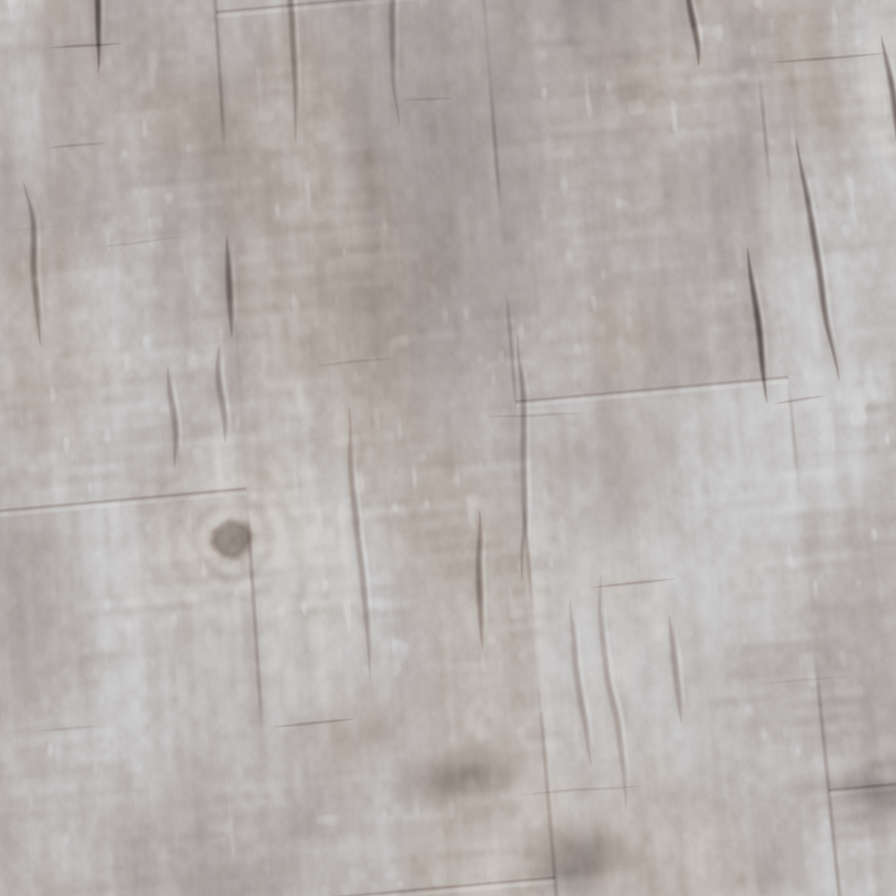
A WebGL 2 fragment shader for this texture:

```glsl
#version 300 es
precision highp float;
// Pale weathered wood planks, leaning slightly, with soft saw marks and stains.
// Staggered board cells and layered value noise set the tone; loops scatter
// tapered cracks, cross cuts and smudges, and a knot is drawn by distance.

uniform vec2 u_resolution;
out vec4 fragColor;

const float STAGGER = 0.535;

float hash(vec2 p) {
    return fract(sin(dot(p, vec2(127.1, 311.7))) * 43758.545);
}

float noise(vec2 p) {
    vec2 i = floor(p), f = fract(p);
    f = f * f * (3.0 - 2.0 * f);
    return mix(mix(hash(i), hash(i + vec2(1, 0)), f.x),
               mix(hash(i + vec2(0, 1)), hash(i + vec2(1, 1)), f.x), f.y);
}

// Layered noise, centred on zero
float fbm(vec2 p) {
    float sum = 0.0, gain = 0.5;
    for (int i = 0; i < 4; i++) {
        sum += gain * (noise(p) - 0.5);
        p = p * 2.03 + 17.3;
        gain *= 0.5;
    }
    return sum;
}

// Random tone per board, with soft borders halfway between cell centres
float columnTone(float id, float y, float soft) {
    y -= STAGGER * id;
    float j = floor(y);
    return mix(hash(vec2(id, j)), hash(vec2(id, j + 1.0)),
               smoothstep(0.5 - soft, 0.5 + soft, y - j));
}

float boardTone(vec2 p, vec2 soft) {
    float i = floor(p.x);
    return mix(columnTone(i, p.y, soft.y), columnTone(i + 1.0, p.y, soft.y),
               smoothstep(0.5 - soft.x, 0.5 + soft.x, p.x - i)) - 0.5;
}

float line(float d, float width) {
    return 1.0 - smoothstep(0.0, width, abs(d));
}

// Tapered, slightly wavering stroke along y
float crack(vec2 p, vec2 centre, float halfLength, float lean, float width) {
    vec2 d = p - centre;
    float t = d.y / halfLength;
    float taper = max(0.0, 1.0 - t * t);
    float waver = 0.009 * (noise(vec2(p.y * 16.0, centre.x * 91.0)) - 0.5);
    return line(d.x - lean * d.y - waver, 0.0015 + width * taper) * sqrt(taper);
}

float blob(vec2 p, vec2 centre, vec2 radius) {
    vec2 d = (p - centre) / radius;
    return exp(-dot(d, d));
}

void main() {
    vec2 uv = gl_FragCoord.xy / u_resolution;
    vec2 q = vec2(uv.x - (0.05 + 0.05 * uv.x) * (1.0 - uv.y), uv.y - 0.09 * uv.x);
    vec2 warped = q + 0.03 * vec2(fbm(q * 19.0), fbm(q * 17.0 + 40.0));

    // Boards and the printed strips within them
    vec2 plank = vec2(q.x / 0.3 + 0.7, q.y + 0.605);
    float tone = 0.728 + 0.05 * boardTone(plank, vec2(0.01, 0.004));
    tone += 0.05 * boardTone(warped * vec2(9.0, 3.6) + 3.1, vec2(0.14, 0.06));
    tone -= 0.045 * blob(uv, vec2(0.52, 0.95), vec2(0.36, 0.36));

    // Mottling, long grain, saw marks and fine weave
    float weathering = fbm(q * vec2(8.0, 5.0) + 5.0);
    tone += 0.17 * weathering + 0.09 * fbm(q * vec2(55.0, 4.0));
    float sawn = smoothstep(-0.12, 0.15, fbm(q * 6.0 + 31.0));
    tone += 0.045 * sawn * (noise(q * vec2(13.0, 105.0)) - 0.5);
    tone += 0.07 * fbm(q * vec2(95.0, 70.0));
    tone += 0.05 * smoothstep(0.78, 0.98, noise(q * vec2(85.0, 38.0))) * sawn;

    // Seams: broken along the sides, thin at the ends
    float sideGap = (fract(plank.x) - 0.5) * 0.3;
    float endGap = fract(plank.y - STAGGER * floor(plank.x + 0.5)) - 0.5;
    float worn = smoothstep(0.35, 0.75, noise(q * vec2(5.0, 9.0) + 8.0));
    tone -= 0.10 * worn * line(sideGap, 0.004) + 0.09 * line(endGap, 0.003);
    tone += 0.04 * line(endGap + 0.005, 0.004);

    // Cracks along the grain and short cuts across it
    for (int i = 0; i < 18; i++) {
        float n = float(i);
        vec2 centre = vec2((n + hash(vec2(n, 1.3))) / 18.0, 1.0 - pow(hash(vec2(n, 2.7)), 1.2));
        float size = mix(0.05, 0.16, hash(vec2(n, 4.1)));
        float lean = 0.16 * (hash(vec2(n, 5.9)) - 0.6);
        float depth = mix(0.08, 0.36, hash(vec2(n, 7.7)) * smoothstep(0.0, 0.7, centre.y));
        tone -= depth * crack(q, centre, size, lean, 0.0045);
        tone -= 0.03 * crack(q, centre, size, lean, 0.02);
        tone += 0.05 * crack(q - vec2(0.006, 0.0), centre, size * 0.8, lean, 0.003);

        vec2 cut = vec2(hash(vec2(n, 11.3)), hash(vec2(n, 13.9)));
        float cutSize = mix(0.025, 0.065, hash(vec2(n, 15.1)));
        tone -= 0.12 * hash(vec2(n, 17.7)) * crack(q.yx, cut, cutSize, 0.0, 0.0015);
    }

    // Dark smudges, broken by cross grain
    for (int i = 0; i < 3; i++) {
        float n = float(i);
        vec2 centre = vec2(0.54 + 0.44 * n - 0.77 * n * (n - 1.0) * 0.5, 0.13 - 0.05 * n);
        float patchy = 0.5 + noise(q * vec2(22.0, 65.0) + n * 9.0);
        tone -= 0.13 * patchy * blob(warped, centre - vec2(0.09, 0.05), vec2(0.055, 0.032));
    }

    // Knot with a pale surround
    vec2 k = uv - vec2(0.26, 0.4) + 0.02 * vec2(fbm(uv * 30.0), fbm(uv * 30.0 + 9.0));
    float knot = length(k * vec2(1.0, 0.9));
    float surround = exp(-pow(knot / 0.08, 2.0));
    tone += surround * (0.03 + 0.022 * sin(knot * 260.0));
    tone -= 0.2 * (1.0 - smoothstep(0.012, 0.024, knot));

    // Pale areas are neutral, darker wood warmer, stains browner
    tone = clamp(tone, 0.27, 0.82);
    float warmth = 1.0 - smoothstep(0.68, 0.79, tone);
    float stain = smoothstep(0.02, 0.22, fbm(q * vec2(6.0, 3.5) + 61.0)) + 0.5 * surround;
    vec3 color = vec3(tone) - warmth * vec3(0.0, 0.022, 0.031) - vec3(0.0, 0.005, 0.006);
    color -= stain * vec3(0.012, 0.026, 0.045);
    fragColor = vec4(color, 1.0);
}
```
